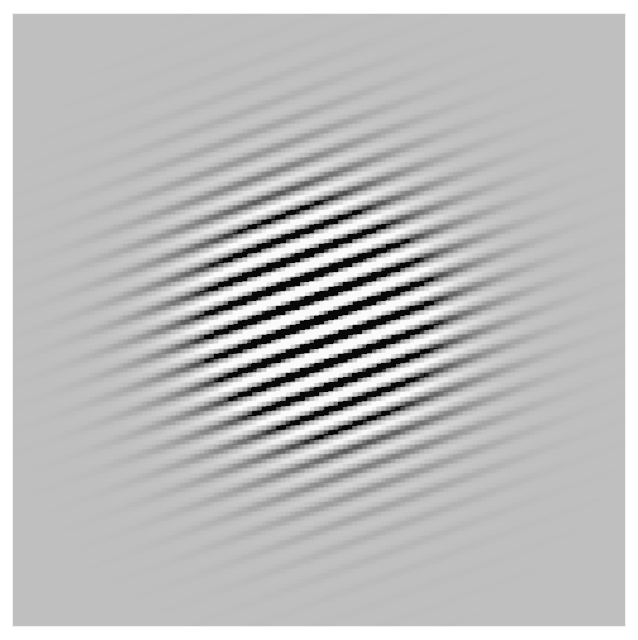
A Shadertoy shader for this background:

```glsl
// Draws a tilted striped wave patch fading into a grey square with a white frame.
#define HALF_SIDE 0.4785    // half the side of the grey square
#define GRID_CELLS 128.0    // coarse cells along one side
#define TILT 0.349          // stripe angle in radians
#define STRIPE_COUNT 29.0   // stripes per canvas height
#define STRIPE_PHASE 3.1416 // puts a dark stripe at the centre
#define GLOW_SIGMA 0.154    // width of the bell envelope
#define CONTRAST 2.1        // above 1 the core saturates
#define BASE_GREY 0.749
#define BLACK_FLOOR 0.03

const float TAU = 6.2831853;

// Snaps a point to coarse cell centres, with softened cell borders
vec2 snapToCells(vec2 p) {
    float cell = 2.0 * HALF_SIDE / GRID_CELLS;
    vec2 q = (p + HALF_SIDE) / cell - 0.5;
    return (floor(q) + smoothstep(0.25, 0.75, fract(q)) + 0.5) * cell - HALF_SIDE;
}

// Signed wave under a bell envelope, clipped to -1..1
float wavePatch(vec2 p) {
    float across = dot(p, vec2(-sin(TILT), cos(TILT)));
    float envelope = exp(-dot(p, p) / (2.0 * GLOW_SIGMA * GLOW_SIGMA));
    float wave = cos(TAU * STRIPE_COUNT * across + STRIPE_PHASE);
    return clamp(CONTRAST * envelope * wave, -1.0, 1.0);
}

// Maps the wave to grey: deep gamma curve below, gentle rise above
float toneCurve(float wave) {
    float dark = BASE_GREY * pow(max(1.0 + min(wave, 0.0), 0.0), 1.0 / 2.4);
    float light = 0.23 * pow(max(wave, 0.0), 1.5);
    return max(dark + light, BLACK_FLOOR);
}

void mainImage(out vec4 fragColor, in vec2 fragCoord) {
    vec2 p = (fragCoord - 0.5 * iResolution.xy) / iResolution.y;
    float grey = toneCurve(wavePatch(snapToCells(p)));

    // White frame with a one-pixel soft edge
    float edge = max(abs(p.x), abs(p.y)) - HALF_SIDE;
    float frame = clamp(edge * iResolution.y + 0.5, 0.0, 1.0);
    fragColor = vec4(vec3(mix(grey, 1.0, frame)), 1.0);
}
```
